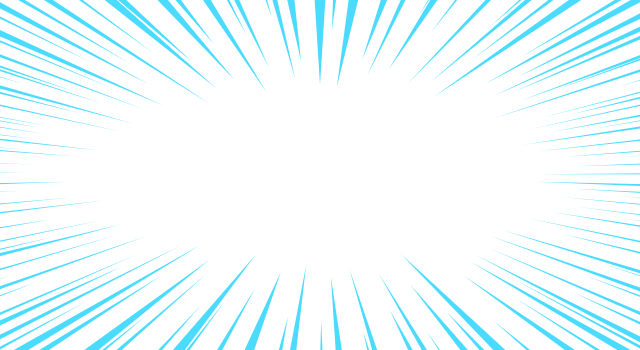
Give the GLSL for this background, as a Shadertoy shader.

```glsl
// Sky-blue speed lines converging on an empty white oval.

const float TAU = 6.2831853;
const vec2 OVAL = vec2(0.667, 0.25); // clear area radii, in canvas heights

float hash(float id, float seed) {
    return fract(sin(id * 12.9898 + seed * 78.233) * 43758.5453);
}

// Coverage of one ring of tapered spikes; p is scaled so the oval has radius 1.
float spikeRing(vec2 p, float count, float shift, float tipMin, float tipRange, float seed) {
    // Angular cell, counted from straight up
    float turn = atan(p.y, p.x) / TAU - 0.25;
    float cell = floor(turn * count - shift + 0.5);
    float id = mod(cell, count);

    // Jittered axis of the spike in this cell
    float jitter = (fract(hash(id, seed) + 0.5) - 0.5) * 0.5;
    float angle = ((cell + shift + jitter) / count + 0.25) * TAU;
    vec2 axis = vec2(cos(angle), sin(angle));
    vec2 normal = vec2(-axis.y, axis.x);

    // Straight taper, widening outward from the tip
    float tip = tipMin + tipRange * hash(id, seed + 1.0);
    float slope = mix(0.010, 0.024, hash(id, seed + 2.0));
    float halfWidth = slope * max(dot(p, axis) - tip, 0.0);
    float offset = abs(dot(p, normal));

    // Box-filtered coverage keeps the needle tips thin
    float toPixels = iResolution.y / length(normal / OVAL);
    return clamp((halfWidth - offset) * toPixels + 0.5, 0.0, 1.0)
         - clamp((-halfWidth - offset) * toPixels + 0.5, 0.0, 1.0);
}

void mainImage(out vec4 fragColor, in vec2 fragCoord) {
    vec2 p = (fragCoord - 0.5 * iResolution.xy) / iResolution.y / OVAL;

    // Long spikes, with shorter ones filling the gaps near the border
    float ink = spikeRing(p, 73.0, 0.0, 0.92, 0.42, 0.0);
    ink = max(ink, spikeRing(p, 73.0, 0.5, 1.25, 0.65, 5.0));

    vec3 white = vec3(1.0);
    vec3 skyBlue = vec3(0.29, 0.86, 1.0);
    fragColor = vec4(mix(white, skyBlue, ink), 1.0);
}
```
